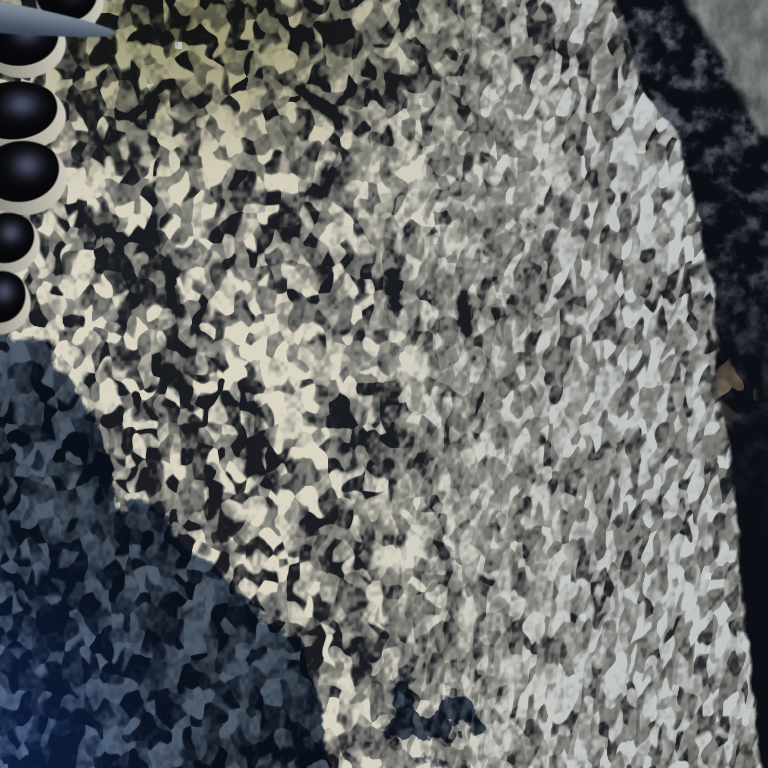
Write a Shadertoy shader that draws this texture.

```glsl
// Sunlit speckled granite slab with a blue shadow, a dark crevice and a string of beads.
const vec3 DARK = vec3(.10, .11, .13);
const vec3 MID = vec3(.48, .48, .46);
const vec3 WARM = vec3(.86, .84, .77);
const vec3 COOL = vec3(.76, .78, .78);
const vec3 SHADE_LOW = vec3(.035, .060, .100);
const vec3 SHADE_HIGH = vec3(.31, .36, .42);
const vec3 CREVICE = vec3(.045, .055, .080);
const vec3 IVORY = vec3(.76, .75, .70);
const vec2 COARSE = vec2(72., 58.);   // grain frequency on the left
const vec2 FINE = vec2(112., 54.);    // stretched grain on the right
const float LEAN = .20;

// Slab side as (height, x), and shadow top as (x, height)
const vec2 RIM[10] = vec2[10](vec2(0, .99), vec2(.11, .978), vec2(.22, .966), vec2(.41, .952),
    vec2(.50, .932), vec2(.62, .928), vec2(.74, .903), vec2(.83, .882), vec2(.88, .835), vec2(1, .802));
const vec2 SHADOW[10] = vec2[10](vec2(0, .575), vec2(.065, .55), vec2(.13, .45), vec2(.15, .36),
    vec2(.19, .35), vec2(.26, .285), vec2(.34, .215), vec2(.39, .17), vec2(.41, .09), vec2(.45, -.05));
// Dark mineral flakes: centre, half length, angle
const vec4 FLAKES[10] = vec4[10](vec4(.418, .862, .032, -.62), vec4(.194, .858, .018, 1.0),
    vec4(.196, .694, .018, 1.5), vec4(.333, .427, .038, 1.65), vec4(.279, .367, .022, 1.6),
    vec4(.224, .630, .030, 1.75), vec4(.605, .590, .020, 1.6), vec4(.420, .765, .022, 1.3),
    vec4(.514, .622, .017, 1.7), vec4(.237, .495, .025, -.9));
// Beads: centre, radius, height ratio
const vec4 BEADS[6] = vec4[6](vec4(.091, 1.0, .044, 1.), vec4(.030, .943, .056, .80),
    vec4(.022, .848, .064, .72), vec4(.030, .768, .057, .85), vec4(.010, .683, .042, .95),
    vec4(.002, .606, .038, 1.08));

float hash(vec2 p) {
    vec3 q = fract(vec3(p.xyx) * .1031);
    q += dot(q, q.yzx + 33.33);
    return fract((q.x + q.y) * q.z);
}

float noise(vec2 p) {
    vec2 i = floor(p), f = fract(p);
    f = f * f * (3. - 2. * f);
    return mix(mix(hash(i), hash(i + vec2(1, 0)), f.x),
               mix(hash(i + vec2(0, 1)), hash(i + 1.), f.x), f.y);
}

float fbm(vec2 p) {
    float sum = 0., amp = .533;
    for (int i = 0; i < 4; i++) {
        sum += amp * noise(p);
        p = mat2(1.6, 1.2, -1.2, 1.6) * p + 7.3;
        amp *= .5;
    }
    return sum;
}

// Random tone per crystal, softly blended at the borders
float crystals(vec2 p) {
    p += 1.1 * (vec2(noise(p * .8), noise(p * .8 + 41.)) - .5);
    vec2 cell = floor(p);
    float sum = 0., total = 0.;
    for (int y = -1; y <= 1; y++)
    for (int x = -1; x <= 1; x++) {
        vec2 id = cell + vec2(x, y);
        vec2 d = id + vec2(hash(id + 3.1), hash(id + 19.7)) - p;
        float w = exp(-13. * dot(d, d));
        sum += w * hash(id + 57.);
        total += w;
    }
    return sum / max(total, 1e-6);
}

float profile(vec2 k[10], float t) {
    float v = k[0].y;
    for (int i = 0; i < 9; i++)
        v = mix(v, k[i + 1].y, clamp((t - k[i].x) / (k[i + 1].x - k[i].x), 0., 1.));
    return v;
}

float segment(vec2 p, vec2 a, vec2 b) {
    vec2 d = b - a;
    return length(p - a - d * clamp(dot(p - a, d) / dot(d, d), 0., 1.));
}

void mainImage(out vec4 fragColor, in vec2 fragCoord) {
    vec2 p = fragCoord / iResolution.xy;
    float aa = 1.5 / iResolution.y;
    float rough = fbm(p * 38.) - .5;

    // Mineral grain, growing finer and streakier to the right
    float side = smoothstep(.35, .85, p.x);
    vec2 leaning = vec2(p.x - LEAN * p.y * p.x, p.y);
    float grain = mix(crystals(p * COARSE), crystals(leaning * FINE), side);
    float detail = noise(leaning * vec2(210., 150.)) - .5;
    float patches = fbm(p * vec2(17., 13.) + 5.) - .5;
    float tone = .53 + (grain - .5) * mix(1.05, .78, side) + detail * .26 + patches * mix(.55, .2, side);
    tone += .06 * side - .14 * smoothstep(.78, 1., p.y) * (1. - .5 * side);
    for (int i = 0; i < 10; i++) {
        vec4 f = FLAKES[i];
        vec2 axis = f.z * vec2(cos(f.w), sin(f.w));
        float d = segment(p, f.xy - axis, f.xy + axis) + rough * .018;
        tone -= .55 * (1. - smoothstep(.004, .015, d));
    }
    vec3 col = mix(DARK, MID, smoothstep(.08, .48, tone));
    col = mix(col, mix(WARM, COOL, side), smoothstep(.42, .92, tone));
    float olive = exp(-dot((p - vec2(.25, .97)) * vec2(4., 7.), (p - vec2(.25, .97)) * vec2(4., 7.)));
    col *= 1. - olive * vec3(.28, .28, .40);
    col = mix(col, vec3(.80, .86, .90), .8 * step(.9975, hash(floor(p * 110.))) * smoothstep(.5, .8, tone));

    // Blue cast shadow with broken edge and stray pools
    float depth = profile(SHADOW, p.x) - p.y + rough * .075;
    float pool = exp(-dot((p - vec2(.56, .06)) * vec2(11., 17.), (p - vec2(.56, .06)) * vec2(11., 17.)));
    float shadow = max(smoothstep(-.006, .010, depth), smoothstep(.38, .50, pool * (.6 + rough * 2.)));
    vec3 shade = mix(SHADE_LOW, SHADE_HIGH, smoothstep(.15, 1.15, tone));
    shade += vec3(.01, .05, .14) * smoothstep(.30, 0., length(p * vec2(1., .8)));
    col = mix(col, shade, shadow);

    // Crevice on the right, with a paler rock above and brown pebbles
    float gap = p.x - profile(RIM, p.y) + rough * .014;
    float rubble = fbm(p * 55. + 9.);
    vec3 hollow = CREVICE + vec3(.30, .31, .32) * smoothstep(.42, .85, rubble) * smoothstep(.25, .9, p.y);
    float pebbles = smoothstep(.07, .02, abs(p.y - .50)) * smoothstep(.035, .015, abs(p.x - .956));
    hollow += vec3(.34, .28, .20) * pebbles * smoothstep(.45, .8, crystals(p * 48.));
    float ledge = min(p.x - .895 - .55 * (1. - p.y), p.y - .825) + rough * .02;
    vec3 rock = vec3(.43, .44, .44) + .30 * (fbm(p * vec2(70., 45.)) - .5);
    hollow = mix(hollow, rock, smoothstep(-.006, .010, ledge));
    col = mix(col, hollow, smoothstep(-.003, .004, gap));

    // Glossy black beads with ivory lower rims
    for (int i = 0; i < 6; i++) {
        vec4 b = BEADS[i];
        vec2 q = (p - b.xy) / (b.z * vec2(1., b.w));
        float soft = aa / b.z;
        vec2 inner = (q - vec2(-.10, .26)) / vec2(.92, .90);
        vec3 gloss = vec3(.025, .027, .04) + vec3(.25, .27, .34) * exp(-9. * dot(q - vec2(.1, .35), q - vec2(.1, .35)));
        vec3 bead = mix(gloss, IVORY * (.85 + .2 * q.x), smoothstep(1. - soft, 1. + soft, length(inner)));
        col = mix(bead, col, smoothstep(1. - soft, 1. + soft, length(q)));
    }

    // Tapered steel blade across the top bead
    float taper = .021 * sqrt(clamp(1. - p.x / .15, 0., 1.));
    float blade = abs(p.y - (.978 - .14 * p.x)) - taper;
    vec3 steel = mix(vec3(.24, .29, .36), vec3(.50, .55, .60), smoothstep(-.02, .02, p.y - .978 + .14 * p.x));
    col = mix(col, steel, (1. - smoothstep(-aa, aa, blade)) * step(p.x, .15));

    fragColor = vec4(clamp(col, 0., 1.), 1.);
}
```
